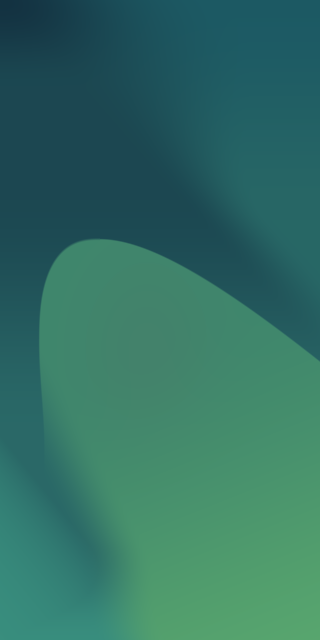
This background is drawn by a Shadertoy shader. Its source:

```glsl
// Soft layered dunes: a green hill below teal folds of light and shadow.

// Palette
const vec3 NIGHT       = vec3(0.075, 0.195, 0.255);
const vec3 DEEP_TEAL   = vec3(0.108, 0.280, 0.318);
const vec3 SHADOW      = vec3(0.163, 0.408, 0.403);
const vec3 FOLD_TOP    = vec3(0.110, 0.350, 0.390);
const vec3 FOLD_BOTTOM = vec3(0.154, 0.402, 0.397);
const vec3 FRONT_TEAL  = vec3(0.227, 0.568, 0.500);
const vec3 HILL_GREEN  = vec3(0.247, 0.527, 0.424);
const vec3 HILL_MUTED  = vec3(0.262, 0.508, 0.418);
const vec3 HILL_BRIGHT = vec3(0.353, 0.660, 0.431);

// Layout: the canvas spans 1 across and 2 up
const vec2  CREST          = vec2(0.3125, 1.2526);
const vec2  SHOULDER_SIZE  = vec2(0.190, 0.3203);
const float SHOULDER_POWER = 2.6;
const vec2  FOLD_POINT     = vec2(0.339, 1.622);
const vec2  FOLD_NORMAL    = vec2(0.741, 0.672);
const vec2  VALLEY_POINT   = vec2(0.117, 0.529);
const vec2  VALLEY_NORMAL  = vec2(0.890, 0.460);
const float VALLEY_WIDTH   = 0.195;
const vec2  FRONT_POINT    = vec2(0.0, 0.640);
const vec2  FRONT_NORMAL   = vec2(-0.776, -0.631);
const float FRONT_DECAY    = 0.156;

// Approximate distance inside the hill: round shoulder left, long slope right
float hillDistance(vec2 p) {
    float dx = p.x - CREST.x;
    if (dx > 0.0) {
        float drop = dx * dx / (0.5208 + 1.04 * dx);
        float slope = min(2.6 * dx, 0.8);
        return (CREST.y - drop - p.y) / sqrt(1.0 + slope * slope);
    }
    float lean = 0.016 * (1.0 - smoothstep(0.60, 0.93, p.y));
    float rise = max(p.y - CREST.y + SHOULDER_SIZE.y, 0.0);
    vec2 q = pow(vec2(lean - dx, rise) / SHOULDER_SIZE, vec2(SHOULDER_POWER));
    return (1.0 - pow(q.x + q.y, 1.0 / SHOULDER_POWER)) * SHOULDER_SIZE.x;
}

// Dark backdrop with the lit fold at the upper right
vec3 backdrop(vec2 p) {
    vec3 color = mix(SHADOW, DEEP_TEAL, smoothstep(0.65, 1.40, p.y));
    float corner = smoothstep(1.72, 2.0, p.y) * (1.0 - smoothstep(0.0, 0.65, p.x));
    color = mix(color, NIGHT, corner);

    float width = mix(0.17, 0.52, smoothstep(1.3, 2.0, p.y));
    float light = smoothstep(0.0, width, dot(p - FOLD_POINT, FOLD_NORMAL));
    vec3 fold = mix(FOLD_BOTTOM, FOLD_TOP, smoothstep(1.3, 2.0, p.y));
    return mix(color, fold, light);
}

// Green hill, brightest toward the lower right
vec3 hillColor(vec2 p) {
    vec2 spot = (p - vec2(0.46, 0.91)) / vec2(0.20, 0.28);
    vec3 color = mix(HILL_GREEN, HILL_MUTED, exp(-dot(spot, spot)));
    return mix(color, HILL_BRIGHT, smoothstep(0.45, 1.85, 1.2 - p.y + 0.4 * p.x));
}

void mainImage(out vec4 fragColor, in vec2 fragCoord) {
    vec2 p = fragCoord / iResolution.xy * vec2(1.0, 2.0);
    float pixel = 1.0 / iResolution.x;
    vec3 color = backdrop(p);

    // Front slope, fading up into the shaded valley
    float depth = max(dot(p - FRONT_POINT, FRONT_NORMAL), 0.0);
    float lift = 1.0 - smoothstep(0.0, 0.30, p.y);
    float frontLight = max(1.0 - exp(-depth / FRONT_DECAY), 0.9 * lift);
    color = mix(color, FRONT_TEAL, frontLight);

    // Hill with a crisp crest and a soft foot
    float crest = smoothstep(-pixel, pixel, hillDistance(p));
    float valley = dot(p - VALLEY_POINT, VALLEY_NORMAL) + 0.08 * lift;
    float foot = smoothstep(0.0, VALLEY_WIDTH, valley);
    color = mix(color, hillColor(p), crest * foot);

    fragColor = vec4(color, 1.0);
}
```
